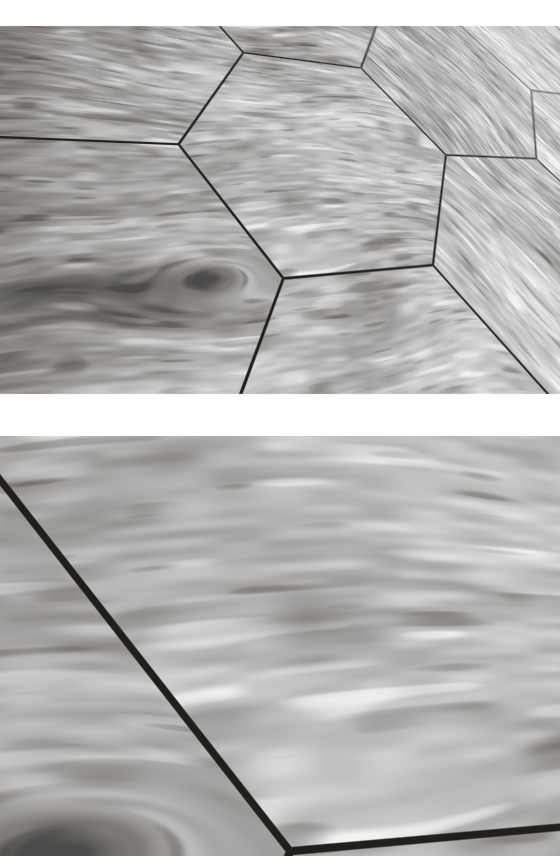
Top, the full canvas; bottom, a detail of the centre.
Give the GLSL for this pattern, as a Shadertoy shader.

```glsl
float hash(vec2 p) {
    vec3 q = fract(p.xyx * 0.1031);
    q += dot(q, q.yzx + 33.33);
    return fract((q.x + q.y) * q.z);
}

float noise(vec2 p) {
    vec2 cell = floor(p), f = fract(p);
    f = f * f * (3.0 - 2.0 * f);
    return mix(mix(hash(cell), hash(cell + vec2(1, 0)), f.x),
               mix(hash(cell + vec2(0, 1)), hash(cell + vec2(1, 1)), f.x), f.y);
}

float fbm(vec2 p) {
    float sum = 0.0, gain = 0.53;
    for (int i = 0; i < 4; i++) {
        sum += gain * noise(p);
        p = p * 2.03 + 17.0;
        gain *= 0.5;
    }
    return sum;
}

// Maps the canvas onto the tilted floor; z holds the relative depth
vec3 floorPosition(vec2 canvas) {
    mat3 floorToCanvas = mat3(0.420, 0.0754, 0.137,
                              0.0563, 0.393, 0.1715,
                              0.787, 0.642, 1.0);
    vec3 h = inverse(floorToCanvas) * vec3(canvas, 1.0);
    return vec3(h.xy, 1.0) / h.z;
}

// Offset from the centre of the nearest hexagon of circumradius 1
vec2 hexOffset(vec2 p) {
    vec2 period = vec2(3.0, sqrt(3.0));
    vec2 a = p - period * round(p / period);
    vec2 b = p - period * (round(p / period - 0.5) + 0.5);
    return dot(a, a) < dot(b, b) ? a : b;
}

float hexEdge(vec2 q) {
    q = abs(q);
    return 0.866 - max(q.y, dot(q, vec2(0.866, 0.5)));
}

// Brightness of the brushed wood, grain running along x
float woodTone(vec2 p, vec2 seed, float knotAmount, float pixel) {
    // Grain bends into rings around the knot
    vec2 toKnot = (p - vec2(0.62, 0.03)) * vec2(1.0, 2.2);
    float knotDist = length(toKnot);
    float ring = knotAmount * exp(-5.0 * knotDist * knotDist);
    float across = p.y + 0.1 * p.x * p.x + 0.14 * noise(p * vec2(1.4, 2.2) + seed);
    across = mix(across, 0.5 * knotDist, ring);

    float bands = fbm(vec2(p.x * 0.9, across * 4.5) + seed) - 0.5;
    float streaks = noise(vec2(p.x * 3.0, across * 21.0) + seed) - 0.5;
    float fibres = noise(vec2(p.x * 9.0, across * 46.0) + seed) - 0.5;
    float scratches = smoothstep(0.66, 0.92, noise(vec2(p.x * 4.0, across * 31.0) + seed + 9.0));
    float pores = smoothstep(0.7, 0.95, noise(vec2(p.x * 5.0, across * 36.0) + seed + 23.0));
    float stain = smoothstep(0.5, 0.8, fbm(vec2(p.x * 1.6, across * 3.0) + seed + 41.0));
    float sharp = 1.0 - smoothstep(0.012, 0.035, pixel);

    float tone = 0.3 * bands + 0.13 * streaks - 0.1 * stain;
    tone += sharp * (0.14 * fibres + 0.12 * scratches - 0.13 * pores);

    // Dark smear trailing from the knot, with a small core
    vec2 smear = (p - vec2(0.28, 0.0)) * vec2(2.0, 6.0);
    tone -= knotAmount * 0.16 * exp(-dot(smear, smear)) * (0.5 + noise(vec2(p.x * 4.0, across * 14.0)));
    tone -= knotAmount * 0.22 * exp(-90.0 * knotDist * knotDist);
    return tone;
}

void mainImage(out vec4 fragColor, in vec2 fragCoord) {
    vec2 canvas = fragCoord / iResolution.y;
    vec3 ground = floorPosition(canvas);
    float pixel = 0.6 * length(fwidth(ground.xy));

    vec2 local = hexOffset(ground.xy);
    vec2 centre = round((ground.xy - local) / vec2(1.5, 0.866));
    vec2 seed = 60.0 * vec2(hash(centre + 31.0), hash(centre + 77.0));

    // Tiles on the right are laid with the grain turned by sixty degrees
    vec2 grain = local;
    if (centre.x > 0.5) grain = mat2(0.5, 0.866, -0.866, 0.5) * local;
    float knotAmount = centre.x < -0.5 && centre.y < 0.0 ? 1.0 : 0.0;

    // Wood under soft light from the right
    float tone = 0.71 + woodTone(grain, seed, knotAmount, pixel);
    tone += 0.05 * (hash(centre + 12.0) - 0.5);
    tone += 0.12 * (canvas.x - 0.6) - 0.1 * smoothstep(0.2, 0.0, canvas.x);
    tone -= 0.06 * smoothstep(0.5, 0.0, canvas.x) * smoothstep(0.65, 0.9, canvas.y);
    tone = clamp(tone, 0.3, 0.95);
    vec3 colour = tone * mix(vec3(1.0, 0.98, 0.955), vec3(1.0), smoothstep(0.5, 0.75, tone));

    // Joints, paler and softer with distance
    float far = smoothstep(1.1, 1.6, ground.z);
    float blur = pixel + 0.006 * far;
    float joint = 1.0 - smoothstep(0.0075 - blur, 0.0075 + blur, hexEdge(local));
    colour = mix(colour, mix(vec3(0.13, 0.12, 0.11), vec3(0.38), far), joint);

    // White bands above and below
    float aa = 0.75 / iResolution.y;
    float inside = smoothstep(0.4380 + aa, 0.4380 - aa, abs(canvas.y - 0.5));
    fragColor = vec4(mix(vec3(1.0), colour, inside), 1.0);
}
```
